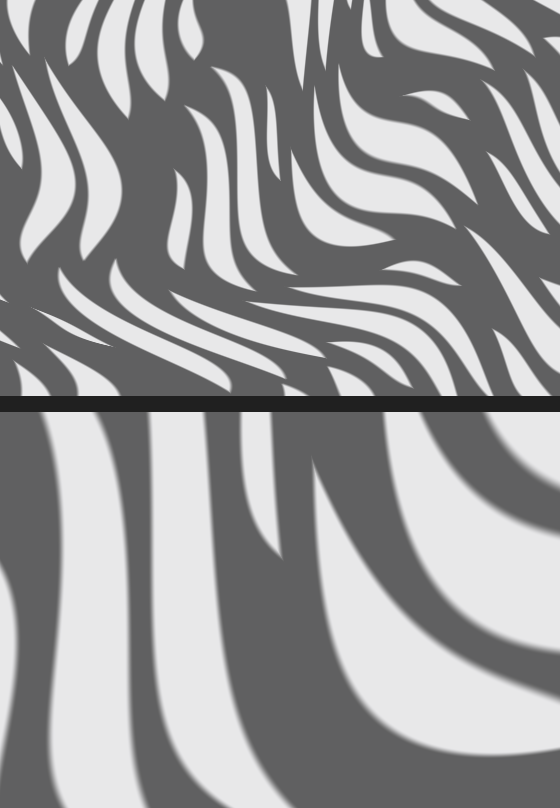
Top, the full canvas; bottom, a detail of the centre.
Write a WebGL 1 fragment shader that draws this pattern.

```glsl
precision highp float;
uniform vec2 u_resolution;

vec2 hash2(vec2 p) {
  return fract(sin(vec2(dot(p, vec2(127.1, 311.7)), dot(p, vec2(269.5, 183.3)))) * 43758.5453);
}

// Centre of the leaf cluster that belongs to a grid cell, in staggered rows
vec2 clusterCentre(vec2 cell) {
  float stagger = 0.5 * mod(cell.y, 2.0) - 0.25;
  return cell + 0.5 + vec2(stagger, 0.0) + 0.42 * (hash2(cell) - 0.5);
}

// Shears that turn straight leaves into S-curves of varied direction
vec2 bendPlane(vec2 p) {
  vec2 m = vec2(dot(p, vec2(0.5, -0.866)), dot(p, vec2(0.866, 0.5)));
  m.y += 0.45 * sin(1.1 * m.x + 1.0);
  m.x += 0.3 * sin(1.3 * m.y);
  m.y += 0.2 * sin(3.4 * m.x + 1.2 * sin(1.3 * m.y));
  return m / vec2(1.4, 1.0);
}

// Signed distance to the nearest leaf, in grid units
float leafDistance(vec2 p) {
  // Find the cluster that owns this point
  vec2 base = floor(p), cell = base, centre = base;
  float nearest = 100.0;
  for (int j = -1; j <= 1; j++) {
    for (int i = -1; i <= 1; i++) {
      vec2 candidate = base + vec2(float(i), float(j));
      vec2 c = clusterCentre(candidate);
      float dist = length(p - c);
      if (dist < nearest) {
        nearest = dist;
        cell = candidate;
        centre = c;
      }
    }
  }

  // Local frame: x along the leaves, y across them
  vec2 rnd = hash2(cell + 41.3);
  float angle = 0.8 * (rnd.y - 0.5);
  vec2 along = vec2(cos(angle), sin(angle));
  vec2 across = vec2(-along.y, along.x);
  vec2 q = vec2(dot(p - centre, along), dot(p - centre, across));

  // Extent of the cluster across its leaves, and distance to its border
  float low = -1.0, high = 1.0, border = 1.0;
  for (int j = -2; j <= 2; j++) {
    for (int i = -2; i <= 2; i++) {
      if (i == 0 && j == 0) continue;
      vec2 toward = clusterCentre(cell + vec2(float(i), float(j))) - centre;
      float halfGap = 0.5 * length(toward);
      vec2 n = vec2(dot(toward, along), dot(toward, across)) / length(toward);
      border = min(border, halfGap - dot(n, q));
      if (n.y > 0.0) high = min(high, halfGap / n.y);
      else low = max(low, halfGap / min(n.y, -0.0001));
    }
  }

  // Split the cluster evenly into leaves
  float count = max(2.0, floor((high - low) / 0.3 + 0.5));
  float spacing = (high - low) / count;
  float axis = low + (floor((q.y - low) / spacing) + 0.5) * spacing;
  float halfWidth = 0.365 * spacing;

  // Clip the axis of this leaf against the cluster borders
  float start = -2.0, end = 2.0;
  for (int j = -2; j <= 2; j++) {
    for (int i = -2; i <= 2; i++) {
      if (i == 0 && j == 0) continue;
      vec2 toward = clusterCentre(cell + vec2(float(i), float(j))) - centre;
      vec2 n = vec2(dot(toward, along), dot(toward, across)) / length(toward);
      float room = 0.5 * length(toward) - 0.015 - halfWidth * n.y * n.y - n.y * axis;
      if (n.x > 0.0) end = min(end, room / max(n.x, 0.0001));
      else start = max(start, room / min(n.x, -0.0001));
    }
  }
  float span = end - start;
  if (span < 0.25) return 1.0;

  // Pointed, slightly lopsided outline with curling tips
  float t = clamp((q.x - start) / span, -0.3, 1.3);
  float s = 2.0 * t - 1.0;
  float curl = rnd.x < 0.5 ? 0.18 : -0.18;
  float skew = rnd.y < 0.5 ? 0.25 : -0.25;
  float bulge = 1.0 - s * s;
  bulge *= (1.25 - 0.25 * bulge) * (1.0 + skew * s);
  float width = halfWidth * min(1.0, span / 0.65) * bulge;
  float d = abs(q.y - axis - curl * spacing * s * s * s) - width;
  return max(d, 0.015 - border);
}

void main() {
  vec2 p = gl_FragCoord.xy / u_resolution.y / 0.36;
  float d = leafDistance(bendPlane(p + vec2(3.0, 7.0)));
  float leaf = 1.0 - smoothstep(-0.012, 0.012, d);
  vec3 ground = vec3(0.378, 0.378, 0.38);
  vec3 pale = vec3(0.908, 0.908, 0.914);
  gl_FragColor = vec4(mix(ground, pale, leaf), 1.0);
}
```
